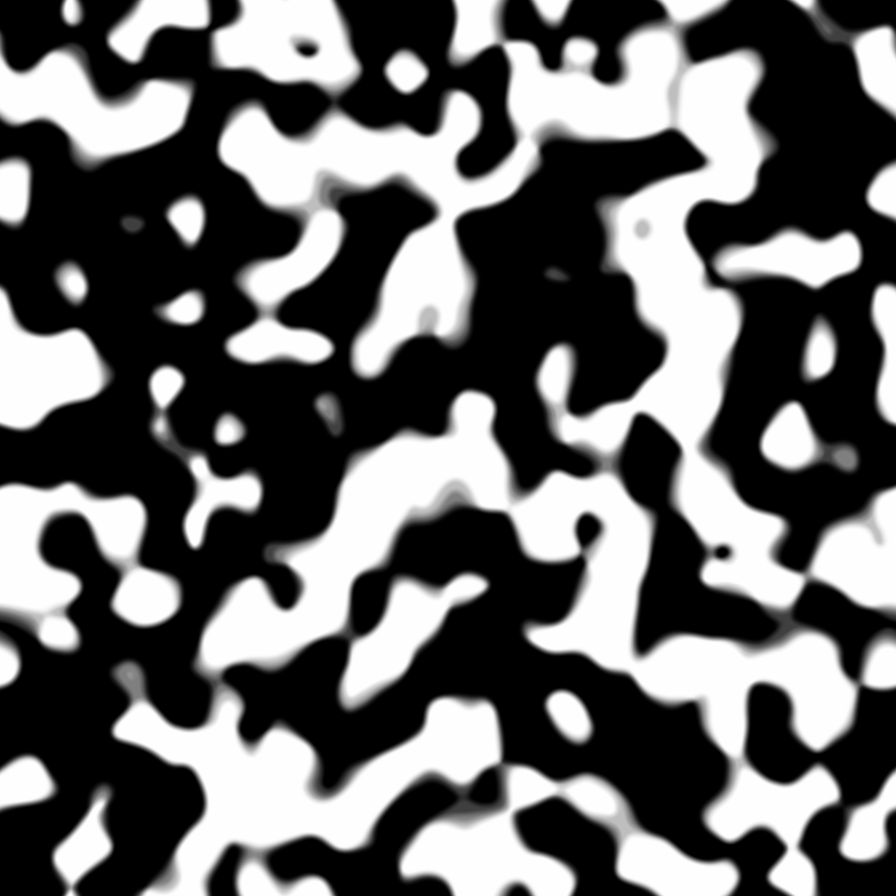
Write a three.js fragment shader that draws this texture.

```glsl
// Tiling black and white blobs: thresholded gradient noise with soft, stepped grey fringes.
varying vec2 vUv;

const float CELLS = 15.0;         // noise cells across the tile (whole number)
const float THRESHOLD = 0.055;    // noise level where white begins
const float EDGE_SOFTNESS = 0.0048; // half width of an edge, in canvas units
const float MIN_SLOPE = 0.18;     // keeps edges soft where the noise is flat
const int SLICES = 4;             // overlaid slices that form the fringes
const float SLICE_START = 0.22;   // depth of the first slice
const float SLICE_STEP = 0.055;   // depth between slices
const float SEED = 17.0;
const vec3 INK = vec3(0.0);
const vec3 PAPER = vec3(0.995);

// Random unit vector for a lattice corner, repeating every CELLS in x and y.
vec3 cornerGradient(vec3 corner) {
  vec3 p = vec3(mod(corner.xy, CELLS), corner.z) + SEED;
  p = fract(p * vec3(0.1031, 0.1030, 0.0973));
  p += dot(p, p.yxz + 33.33);
  vec3 random = fract((p.xxy + p.yxx) * p.zyx);
  return normalize(random * 2.0 - 1.0 + 1e-4);
}

float cornerValue(vec3 cell, vec3 local, vec3 corner) {
  return dot(cornerGradient(cell + corner), local - corner);
}

// Gradient noise with a quintic fade.
float gradientNoise(vec3 p) {
  vec3 cell = floor(p);
  vec3 f = p - cell;
  vec3 fade = f * f * f * (f * (f * 6.0 - 15.0) + 10.0);
  vec2 o = vec2(0.0, 1.0);
  vec4 front = vec4(cornerValue(cell, f, o.xxx), cornerValue(cell, f, o.yxx),
                    cornerValue(cell, f, o.xyx), cornerValue(cell, f, o.yyx));
  vec4 back = vec4(cornerValue(cell, f, o.xxy), cornerValue(cell, f, o.yxy),
                   cornerValue(cell, f, o.xyy), cornerValue(cell, f, o.yyy));
  vec4 square = mix(front, back, fade.z);
  vec2 column = mix(square.xz, square.yw, fade.x);
  return mix(column.x, column.y, fade.y);
}

// Coverage of one slice, with an edge of even width on the canvas.
float blobMask(vec3 p) {
  vec2 stepSize = vec2(0.02, 0.0);
  float level = gradientNoise(p);
  vec2 slope = vec2(gradientNoise(p + stepSize.xyy),
                    gradientNoise(p + stepSize.yxy)) - level;
  float steepness = max(length(slope) / stepSize.x, MIN_SLOPE);
  float edgeDistance = (level - THRESHOLD) / (steepness * CELLS);
  return smoothstep(-EDGE_SOFTNESS, EDGE_SOFTNESS, edgeDistance);
}

void main() {
  // Average neighbouring slices; where they differ, grey steps appear.
  float coverage = 0.0;
  for (int i = 0; i < SLICES; i++) {
    float depth = SLICE_START + float(i) * SLICE_STEP;
    coverage += blobMask(vec3(vUv * CELLS, depth));
  }
  coverage /= float(SLICES);
  gl_FragColor = vec4(mix(INK, PAPER, coverage), 1.0);
}
```
